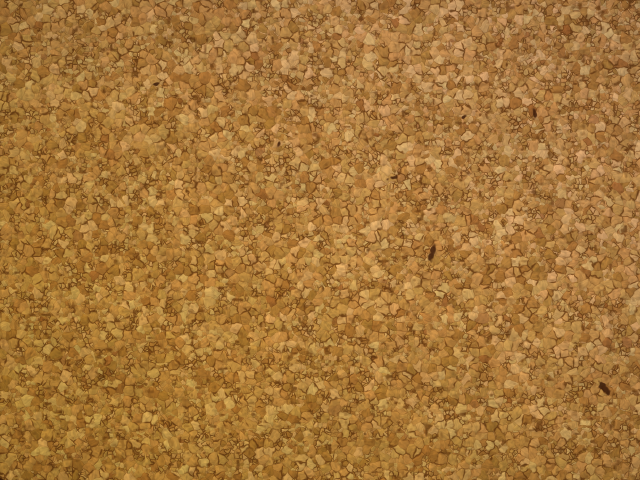
Reproduce this texture procedurally as a Shadertoy shader.

```glsl
const float GRAIN_SCALE = 58.0;    // large grains per canvas height
const float CRUMB_SCALE = 112.0;   // small crumbs per canvas height
const float CRUMB_SHARE = 0.40;
const float SIZE_SPREAD = 0.26;
const float SEAM_WIDTH  = 0.13;
const float SEAM_SCALE  = 85.0;
const float PIT_SCALE   = 125.0;
const float SPECK_SCALE = 180.0;
const float FLECK_SCALE = 5.5;
const float FLECK_SHARE = 0.22;
const int   SAMPLES     = 2;       // per axis, for smooth edges

const vec3 DEEP_CORK  = vec3(0.590, 0.408, 0.172);
const vec3 TAN_CORK   = vec3(0.682, 0.502, 0.250);
const vec3 PALE_CORK  = vec3(0.750, 0.598, 0.355);
const vec3 PINK_TINT  = vec3(1.020, 0.970, 0.985);
const vec3 OLIVE_TINT = vec3(0.990, 1.012, 0.975);
const vec3 SEAM_BROWN = vec3(0.36, 0.20, 0.06);
const vec3 RUST       = vec3(0.50, 0.28, 0.11);
const vec3 BARK       = vec3(0.22, 0.105, 0.04);
const vec3 WARM_LIGHT = vec3(0.99, 0.98, 0.82);
const vec3 COOL_LIGHT = vec3(1.01, 1.01, 1.16);

struct Grain { vec2 id; vec2 offset; float edge; };

vec2 hash2(vec2 p) {
    vec2 k = vec2(dot(p, vec2(127.1, 311.7)), dot(p, vec2(269.5, 183.3)));
    return fract(sin(k) * 43758.5453);
}

float noise(vec2 p) {
    vec2 i = floor(p), f = fract(p);
    f = f * f * (3.0 - 2.0 * f);
    float low  = mix(hash2(i).x, hash2(i + vec2(1, 0)).x, f.x);
    float high = mix(hash2(i + vec2(0, 1)).x, hash2(i + vec2(1, 1)).x, f.x);
    return mix(low, high, f.y);
}

mat2 rotate(float a) {
    return mat2(cos(a), -sin(a), sin(a), cos(a));
}

// Weighted Voronoi cell with the distance to its nearest border
Grain grainAt(vec2 p) {
    vec2 cell = floor(p), bestId = cell, best = vec2(0.0), second = vec2(1.0);
    float d1 = 1e3, d2 = 1e3;
    for (int y = -1; y <= 1; y++)
    for (int x = -1; x <= 1; x++) {
        vec2 id = cell + vec2(x, y);
        vec2 r = id + 0.02 + 0.96 * hash2(id) - p;
        float d = dot(r, r) - SIZE_SPREAD * hash2(id + 31.7).x;
        if (d < d1) {
            d2 = d1; second = best;
            d1 = d; best = r; bestId = id;
        } else if (d < d2) {
            d2 = d; second = r;
        }
    }
    float edge = 0.5 * (d2 - d1) / max(length(second - best), 0.15);
    return Grain(bestId, -best, edge);
}

// Grain tone, tint, fibres and broken surrounding seam
vec3 grainColor(Grain g, vec2 p, float scale) {
    vec2 tone = hash2(g.id + 7.3), kind = hash2(g.id + 53.1);
    vec3 col = mix(DEEP_CORK, TAN_CORK, smoothstep(0.0, 0.40, tone.x));
    col = mix(col, PALE_CORK, smoothstep(0.45, 1.05, tone.x));
    col *= mix(OLIVE_TINT, PINK_TINT, tone.y);
    col = mix(col, RUST, 0.55 * step(0.975, kind.x));

    vec2 q = rotate(6.2832 * kind.y) * g.offset;
    float fibres = noise(q * vec2(2.5, 9.0) + g.id * 3.1) - 0.5;
    col *= 1.0 + 0.15 * fibres + 0.10 * dot(g.offset, vec2(-0.5, 0.8));

    float gap = smoothstep(0.25, 0.85, noise(p * SEAM_SCALE + 17.0));
    float width = SEAM_WIDTH * sqrt(scale / GRAIN_SCALE) * mix(0.7, 1.3, gap);
    float seam = 1.0 - smoothstep(0.0, width, g.edge);
    return mix(col, SEAM_BROWN, seam * mix(0.15, 0.85, gap));
}

// Sparse, ragged slivers of bark
float fleckMask(vec2 p) {
    vec2 cell = floor(p * FLECK_SCALE);
    float mask = 0.0;
    for (int y = -1; y <= 1; y++)
    for (int x = -1; x <= 1; x++) {
        vec2 id = cell + vec2(x, y);
        vec2 pick = hash2(id + 91.0), shape = hash2(id + 12.9);
        vec2 q = rotate(3.1416 * shape.y) * (p - (id + hash2(id)) / FLECK_SCALE);
        vec2 radius = mix(vec2(0.005, 0.0025), vec2(0.018, 0.006), shape.x);
        float d = length(q / radius) + 1.2 * (noise(p * 150.0) - 0.5);
        mask = max(mask, step(pick.x, FLECK_SHARE) * (1.0 - smoothstep(0.6, 1.3, d)));
    }
    return mask;
}

vec3 corkColor(vec2 p) {
    // Slightly ragged outlines on angular grains
    vec2 fray = vec2(noise(p * 150.0 + 9.0), noise(p * 150.0 + 70.0)) - 0.5;
    vec2 w = p + 0.0055 * fray;
    Grain g = grainAt(w * GRAIN_SCALE);
    vec3 col = grainColor(g, p, GRAIN_SCALE);

    // Crumbs fill some of the gaps, with dark pits between them
    float crumbs = step(hash2(g.id + 77.0).x, CRUMB_SHARE * (0.5 + noise(p * 9.0)));
    Grain c = grainAt(w * CRUMB_SCALE + 200.0);
    col = mix(col, grainColor(c, p, CRUMB_SCALE) * 0.97, crumbs);
    float pits = smoothstep(0.70, 0.95, noise(p * PIT_SCALE + 60.0));
    col = mix(col, SEAM_BROWN, pits * mix(0.28, 0.65, crumbs));

    col *= 1.0 + 0.15 * (noise(p * SPECK_SCALE) - 0.5);
    col *= 0.99 + 0.06 * noise(p * 14.0 + 5.0);
    return mix(col, BARK, 0.85 * fleckMask(p));
}

void mainImage(out vec4 fragColor, in vec2 fragCoord) {
    vec3 col = vec3(0.0);
    for (int y = 0; y < SAMPLES; y++)
    for (int x = 0; x < SAMPLES; x++) {
        vec2 shift = (vec2(x, y) + 0.5) / float(SAMPLES) - 0.5;
        col += corkColor((fragCoord + shift) / iResolution.y);
    }
    col /= float(SAMPLES * SAMPLES);

    // Uneven light: cooler at upper right, dim towards the corners
    vec2 uv = fragCoord / iResolution.xy;
    vec2 away = uv - vec2(0.55, 0.52);
    col *= mix(WARM_LIGHT, COOL_LIGHT, smoothstep(0.1, 1.8, uv.x + uv.y));
    col *= 1.06 - 0.30 * dot(away, away);
    fragColor = vec4(clamp(col, 0.0, 1.0), 1.0);
}
```
